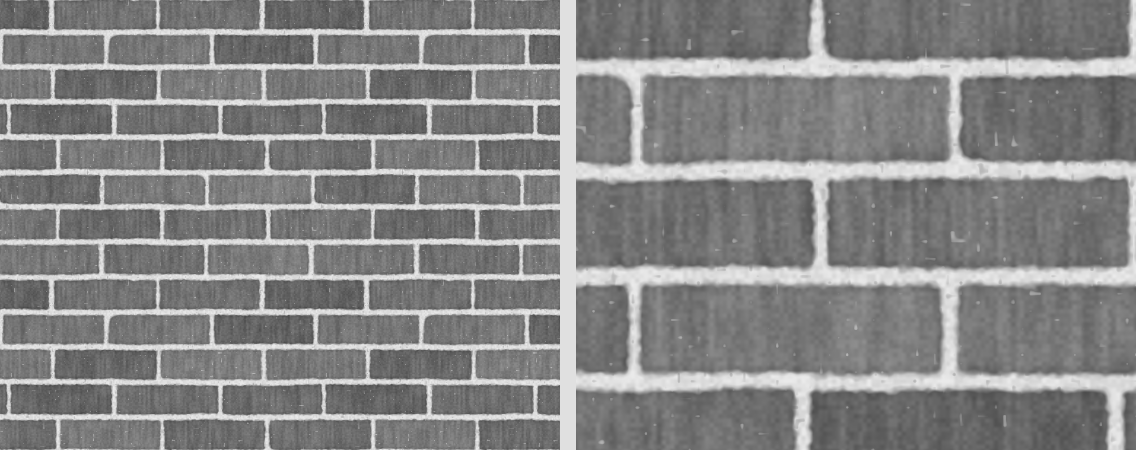
Left: the whole. Right: its middle third, enlarged.
A Shadertoy shader for this texture:

```glsl
// Grey brick wall in running bond with pale, gritty mortar.
// A patch of 3 by 8 bricks tiles the plane: each brick is a rounded box with its own
// tone, and periodic value noise adds wobbly edges, vertical brush streaks and grain.

// Lengths are in 1/768 of the canvas width
const float UNITS = 768.0;
const vec2 BRICK = vec2(144.0, 48.0);
const vec2 PATCH = vec2(3.0, 8.0);
const float TOP_SHIFT = 4.0;

const vec3 MORTAR = vec3(0.875);
const vec3 MORTAR_EDGE = vec3(0.72);

// Horizontal start of each course, as a fraction of a brick
const float COURSE_SHIFT[8] = float[8](0.495, 0.015, 0.507, 0.09, 0.545, 0.98, 0.545, 0.965);

// Base tone of each brick, three per course
const float TONE[24] = float[24](
    0.44, 0.44, 0.39,  0.46, 0.47, 0.39,  0.41, 0.49, 0.47,  0.40, 0.43, 0.42,
    0.48, 0.42, 0.43,  0.47, 0.49, 0.42,  0.42, 0.45, 0.45,  0.44, 0.48, 0.46);

float hash(vec2 cell, float seed) {
    uvec2 q = uvec2(cell) * uvec2(1597u, 3571u);
    uint n = q.x ^ (q.y + uint(seed) * 7919u);
    n = (n ^ (n >> 15)) * 73244475u;
    n = (n ^ (n >> 13)) * 73244475u;
    return float((n ^ (n >> 16)) & 65535u) / 65535.0;
}

// Value noise from -1 to 1 with the given number of cells per patch
float noise(vec2 p, vec2 cells, float seed) {
    vec2 q = p / (BRICK * PATCH) * cells;
    vec2 i = floor(q), f = q - i;
    f = f * f * (3.0 - 2.0 * f);
    vec2 a = mod(i, cells), b = mod(i + 1.0, cells);
    float low = mix(hash(a, seed), hash(vec2(b.x, a.y), seed), f.x);
    float high = mix(hash(vec2(a.x, b.y), seed), hash(b, seed), f.x);
    return 2.0 * mix(low, high, f.y) - 1.0;
}

float roundedBox(vec2 p, vec2 halfSize, float radius) {
    vec2 d = abs(p) - halfSize + radius;
    return length(max(d, 0.0)) + min(max(d.x, d.y), 0.0) - radius;
}

// Offset and half width of the upright joint left of a brick
vec2 joint(vec2 id) {
    return vec2(3.0 * hash(id, 1.0) - 1.5, mix(2.6, 3.8, hash(id, 2.0)));
}

// 1 when id is the given brick and side points to the given corner
float isCorner(vec2 id, vec2 side, vec2 brick, vec2 corner) {
    return float(id == brick && dot(side, corner) > 1.5);
}

// Corner radius, larger on worn bricks; y points down
float cornerRadius(vec2 id, vec2 side) {
    float worn = 10.0 * isCorner(id, side, vec2(1, 1), vec2(-1, -1))
               + 6.0 * isCorner(id, side, vec2(0, 5), vec2(1, -1))
               + 5.0 * isCorner(id, side, vec2(2, 4), vec2(-1, 1))
               + 3.0 * isCorner(id, side, vec2(2, 5), vec2(-1, 1));
    return 2.5 + worn;
}

// Signed distance to the brick that holds p; also gives its id
float brickDistance(vec2 p, out vec2 id) {
    float course = floor(p.y / BRICK.y);
    float row = mod(course, PATCH.y);
    float x = p.x / BRICK.x - COURSE_SHIFT[int(row)];
    float column = floor(x);
    id = vec2(mod(column, PATCH.x), row);

    vec2 local = vec2((x - column) * BRICK.x, p.y - course * BRICK.y);
    vec2 left = joint(id);
    vec2 right = joint(vec2(mod(column + 1.0, PATCH.x), row));
    vec2 lo = vec2(left.x + left.y, 4.2);
    vec2 hi = BRICK + vec2(right.x - right.y, -4.2);
    vec2 q = local - 0.5 * (lo + hi);
    return roundedBox(q, 0.5 * (hi - lo), cornerRadius(id, sign(q)));
}

vec3 brickColour(vec2 p, vec2 id, float dist) {
    float tone = TONE[int(id.y * PATCH.x + id.x)];
    tone += 0.045 * noise(p, vec2(144, 16), 3.0);                    // brush streaks
    tone += 0.025 * noise(p, vec2(72, 8), 4.0);
    tone += 0.035 * noise(p, vec2(216, 192), 5.0);                   // grain
    tone += 0.020 * noise(p, vec2(18, 32), 6.0);                     // blotches
    tone += 0.20 * smoothstep(0.82, 1.0, noise(p, vec2(108, 96), 7.0)); // pale specks
    tone -= 0.035 * smoothstep(-5.0, -1.0, dist);                    // dark rim
    return vec3(tone);
}

vec3 mortarColour(vec2 p, float dist) {
    float grit = noise(p, vec2(144, 128), 8.0);
    vec3 colour = mix(MORTAR_EDGE, MORTAR, smoothstep(0.0, 2.6, dist + 0.8 * grit));
    colour += 0.045 * noise(p, vec2(216, 192), 9.0);
    return colour - 0.14 * smoothstep(0.6, 1.0, grit);               // dark pits
}

void mainImage(out vec4 fragColor, in vec2 fragCoord) {
    float pixel = UNITS / iResolution.x;
    vec2 p = vec2(fragCoord.x, iResolution.y - fragCoord.y) * pixel;
    p.y += TOP_SHIFT;

    // Uneven courses and crumbly edges
    vec2 sway = vec2(0.0, noise(p, vec2(9, 16), 10.0));
    vec2 id;
    float dist = brickDistance(p + sway, id);
    dist += 0.7 * noise(p, vec2(54, 48), 11.0) + 0.7 * noise(p, vec2(144, 128), 12.0);

    float soft = max(1.2, 0.75 * pixel);
    float mortarMask = smoothstep(-soft, soft, dist);
    vec3 colour = mix(brickColour(p, id, dist), mortarColour(p, dist), mortarMask);
    fragColor = vec4(clamp(colour, 0.0, 1.0), 1.0);
}
```
